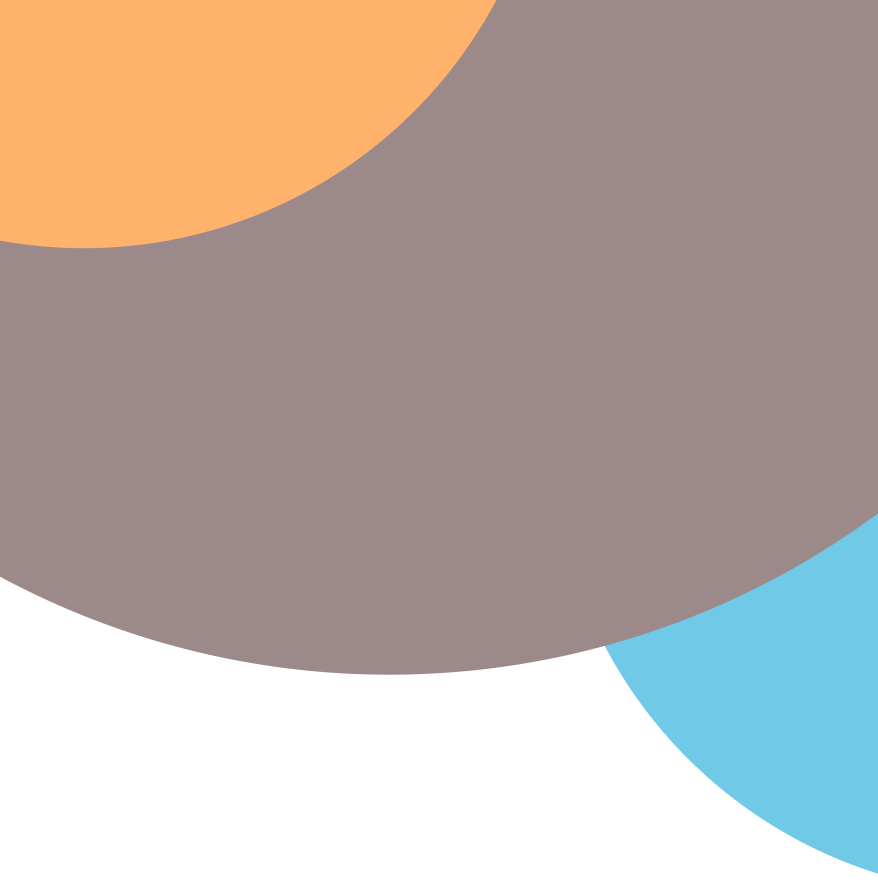
A WebGL 1 fragment shader for this background:

```glsl
precision highp float;
// Flat backdrop: a huge taupe disc over white, with an orange and a blue disc at its corners.

uniform vec2 u_resolution;

// Discs as vec3(center.x, center.y, radius), in canvas heights
#define BLUE_DISC   vec3(1.1359, 0.5221, 0.5211)
#define TAUPE_DISC  vec3(0.4343, 1.1638, 0.9168)
#define ORANGE_DISC vec3(0.0936, 1.2441, 0.5211)

#define WHITE  vec3(1.0)
#define BLUE   vec3(0.439, 0.788, 0.906)
#define TAUPE  vec3(0.608, 0.541, 0.537)
#define ORANGE vec3(1.0, 0.698, 0.420)

// Coverage of a disc at p, with an edge one pixel wide
float discMask(vec2 p, vec3 disc) {
    float signedDistance = length(p - disc.xy) - disc.z;
    return clamp(0.5 - signedDistance * u_resolution.y, 0.0, 1.0);
}

void main() {
    vec2 p = gl_FragCoord.xy / u_resolution.y;

    // Layers from back to front
    vec3 color = WHITE;
    color = mix(color, BLUE, discMask(p, BLUE_DISC));
    color = mix(color, TAUPE, discMask(p, TAUPE_DISC));
    color = mix(color, ORANGE, discMask(p, ORANGE_DISC));

    gl_FragColor = vec4(color, 1.0);
}
```
